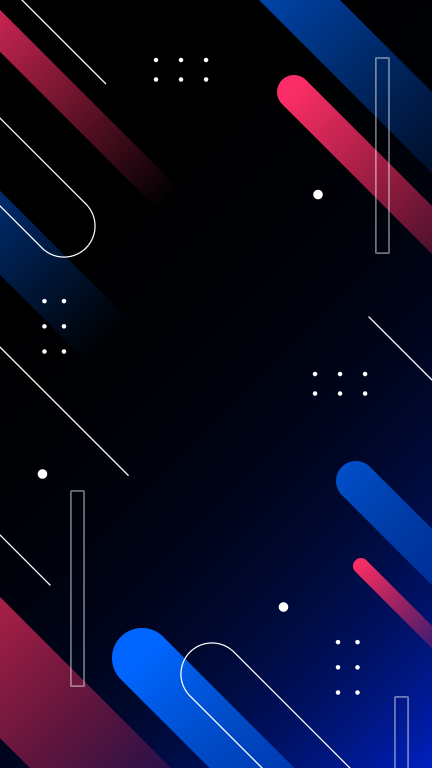
This background is drawn by a WebGL 2 fragment shader. Its source:

```glsl
#version 300 es
precision highp float;

uniform vec2 u_resolution;
out vec4 fragColor;

#define PINK vec3(0.98, 0.18, 0.40)
#define BLUE vec3(0.0, 0.40, 1.0)
#define CORNER_GLOW vec3(0.0, 0.13, 0.75)
#define GLOW_FALLOFF 4.0
#define STROKE 0.0008
#define FRAME_STROKE 0.0005
#define DOT_RADIUS 0.0029
#define DISC_RADIUS 0.0062
#define PILL_RADIUS 0.0404
#define FRAME_HALF vec2(0.0085, 0.127)

const vec2 SLOPE = vec2(0.70710678, -0.70710678);

// Coverage of a signed distance, smoothed over one pixel
float cover(float d) {
    return clamp(0.5 - d * u_resolution.y, 0.0, 1.0);
}

float outline(float d, float halfWidth) {
    return cover(abs(d) - halfWidth);
}

// Rounded bar running down the shared diagonal
float capsule(vec2 p, vec2 start, float len, float radius) {
    vec2 q = p - start;
    return length(q - SLOPE * clamp(dot(q, SLOPE), 0.0, len)) - radius;
}

float box(vec2 p, vec2 center, vec2 halfSize) {
    vec2 q = abs(p - center) - halfSize;
    return length(max(q, 0.0)) + min(max(q.x, q.y), 0.0);
}

// Finite grid of dots counted from its lower left one
float dotGrid(vec2 p, vec2 corner, vec2 spacing, vec2 count) {
    vec2 q = p - corner;
    vec2 cell = clamp(floor(q / spacing + 0.5), vec2(0.0), count - 1.0);
    return length(q - cell * spacing) - DOT_RADIUS;
}

// Bar whose opacity falls to zero at the fade length
void paintBar(inout vec3 color, vec2 p, vec2 start, float radius, vec3 tint, float opacity, float fade) {
    float along = dot(p - start, SLOPE);
    float alpha = clamp(opacity * (1.0 - along / fade), 0.0, 1.0);
    color = mix(color, tint, alpha * cover(capsule(p, start, 2.0, radius)));
}

void main() {
    vec2 p = gl_FragCoord.xy / u_resolution.y;

    // Dark base glowing toward the lower right corner
    float diagonal = max((p.x + 1.0 - p.y) / 1.5625, 0.0);
    vec3 color = CORNER_GLOW * pow(diagonal, GLOW_FALLOFF);

    // Fading diagonal bars
    paintBar(color, p, vec2(-0.1, 1.06), 0.0193, PINK, 1.1, 0.45);
    paintBar(color, p, vec2(-0.1, 0.797), 0.0387, BLUE, 0.62, 0.34);
    paintBar(color, p, vec2(0.29, 1.1), 0.0373, BLUE, 0.84, 0.5);
    paintBar(color, p, vec2(0.3828, 0.8802), 0.0221, PINK, 1.0, 0.4);
    paintBar(color, p, vec2(0.4635, 0.3737), 0.026, BLUE, 0.7, 0.33);
    paintBar(color, p, vec2(0.47, 0.263), 0.0104, PINK, 0.97, 0.19);
    paintBar(color, p, vec2(0.1849, 0.1432), 0.0391, BLUE, 1.0, 0.45);
    paintBar(color, p, vec2(-0.1, 0.2309), 0.065, PINK, 0.8, 0.49);

    // Outlined pills
    float ink = outline(capsule(p, vec2(-0.2167, 1.0057), 0.4243, PILL_RADIUS), STROKE);
    ink = max(ink, outline(capsule(p, vec2(0.276, 0.1224), 1.0, PILL_RADIUS), STROKE));

    // Thin diagonal lines: start and length
    vec3 lines[4] = vec3[4](vec3(0.0286, 1.0, 0.154), vec3(0.0, 0.548, 0.236),
                            vec3(0.4805, 0.5872, 0.15), vec3(0.0, 0.3034, 0.092));
    for (int i = 0; i < 4; i++)
        ink = max(ink, cover(capsule(p, lines[i].xy, lines[i].z, STROKE)));

    // Tall frames and solid discs
    vec2 frames[3] = vec2[3](vec2(0.498, 0.7975), vec2(0.1009, 0.2337), vec2(0.5228, -0.0345));
    vec2 discs[3] = vec2[3](vec2(0.4141, 0.7467), vec2(0.0553, 0.3828), vec2(0.3691, 0.2096));
    for (int i = 0; i < 3; i++) {
        ink = max(ink, outline(box(p, frames[i], FRAME_HALF), FRAME_STROKE));
        ink = max(ink, cover(length(p - discs[i]) - DISC_RADIUS));
    }

    // Dot grids, alternately wide and tall
    vec2 corners[4] = vec2[4](vec2(0.2031, 0.8965), vec2(0.0579, 0.5423),
                              vec2(0.4102, 0.4876), vec2(0.4401, 0.0983));
    for (int i = 0; i < 4; i++) {
        bool wide = i % 2 == 0;
        vec2 spacing = wide ? vec2(0.0326, 0.0254) : vec2(0.0254, 0.0328);
        vec2 count = wide ? vec2(3.0, 2.0) : vec2(2.0, 3.0);
        ink = max(ink, cover(dotGrid(p, corners[i], spacing, count)));
    }

    fragColor = vec4(mix(color, vec3(1.0), ink), 1.0);
}
```
